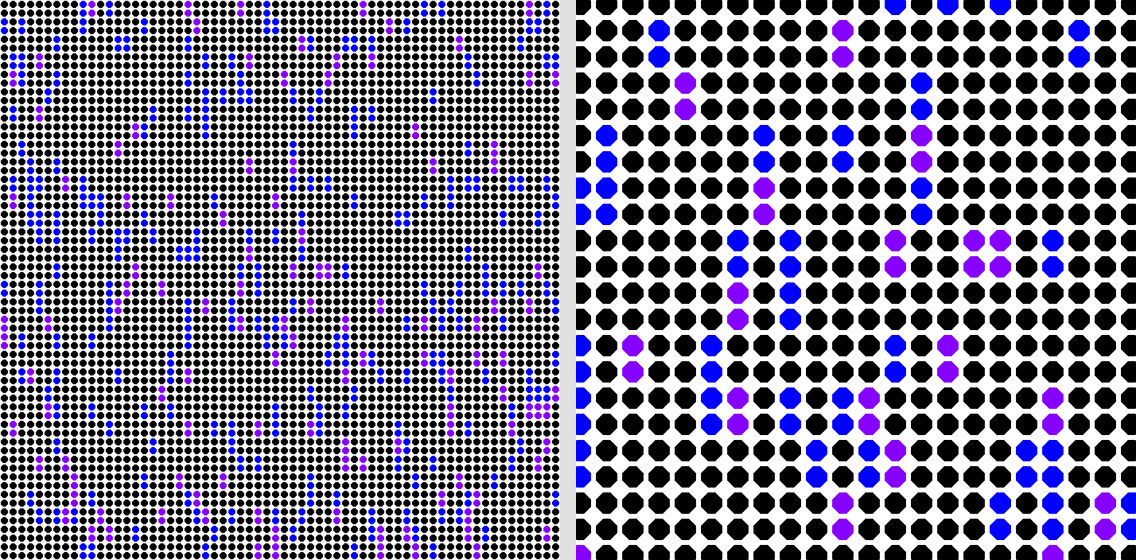
Left: the whole. Right: its middle third, enlarged.
Give the GLSL for this pattern, as a Shadertoy shader.

```glsl
// A square grid of small black dots on white, with blue and violet accents.
// Each dot is an octagon distance field; accents are chosen by an integer
// hash shared by two dots stacked vertically.

#define DOTS_ACROSS    64.0
#define DOTS_PER_PAIR  2.0
#define HALF_WIDTH     0.4075   // flat sides, in grid cells
#define DIAGONAL_REACH 0.385    // cut corners, in grid cells
#define ACCENT_CHANCE  0.16
#define VIOLET_SHARE   0.32
#define PAPER_COLOR    vec3(1.0)
#define DOT_COLOR      vec3(0.0)
#define BLUE_COLOR     vec3(0.0, 0.0, 1.0)
#define VIOLET_COLOR   vec3(0.52, 0.0, 1.0)

// Two independent random values in 0..1 for an integer cell
vec2 hashCell(ivec2 cell) {
    uvec2 h = uvec2(cell) * uvec2(40503u, 60493u) + uvec2(7919u, 3571u);
    for (int i = 0; i < 3; i++) {
        h = h * 1664525u + 13577u;
        h.x += h.y * 1664525u;
        h.y += h.x * 1664525u;
        h ^= h >> 16u;
    }
    return vec2(h & 65535u) / 65536.0;
}

// Distance to an octagon with separate side and corner extents
float octagonDistance(vec2 p) {
    p = abs(p);
    float sides = max(p.x, p.y) - HALF_WIDTH;
    float corners = (p.x + p.y) * inversesqrt(2.0) - DIAGONAL_REACH;
    return max(sides, corners);
}

// Mostly black, with a few coloured vertical pairs
vec3 pairColor(vec2 dotIndex) {
    vec2 pairIndex = floor(dotIndex / vec2(1.0, DOTS_PER_PAIR));
    vec2 random = hashCell(ivec2(pairIndex));
    vec3 accent = random.y < VIOLET_SHARE ? VIOLET_COLOR : BLUE_COLOR;
    return random.x < ACCENT_CHANCE ? accent : DOT_COLOR;
}

void mainImage(out vec4 fragColor, in vec2 fragCoord) {
    // Grid coordinates and the size of one pixel within them
    float pixel = DOTS_ACROSS / iResolution.y;
    vec2 grid = fragCoord * pixel;
    vec2 local = fract(grid) - 0.5;

    // Antialiased dot over paper
    float coverage = clamp(0.5 - octagonDistance(local) / pixel, 0.0, 1.0);
    vec3 color = mix(PAPER_COLOR, pairColor(floor(grid)), coverage);
    fragColor = vec4(color, 1.0);
}
```
